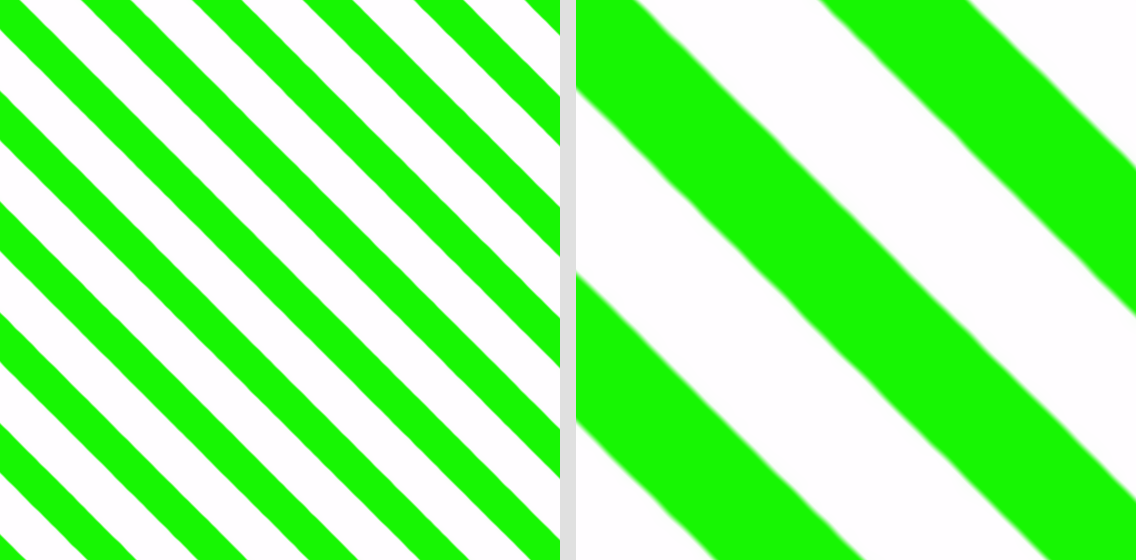
Left, the full canvas; right, a detail of the centre.
This pattern is drawn by a Shadertoy shader. Its source:

```glsl
const vec3 WHITE = vec3(1.0, 0.993, 1.0);
const vec3 GREEN = vec3(0.09, 0.965, 0.01);
const float PERIOD = 0.1979;      // stripe spacing along the x axis
const float STRIPE_WIDTH = 0.0885; // stripe width along the x axis
const float OFFSET = -0.0085;     // stripe centre relative to the diagonal
const float SOFTNESS = 0.0024;    // half width of the blurred edge
const float WOBBLE = 0.0005;      // unevenness of the edges

float hash(vec2 p) {
    p = fract(p * vec2(0.1031, 0.1137));
    p += dot(p, p.yx + 33.33);
    return fract((p.x + p.y) * p.x * 7.13);
}

float valueNoise(vec2 p) {
    vec2 cell = floor(p);
    vec2 f = fract(p);
    f = f * f * (3.0 - 2.0 * f);
    return mix(mix(hash(cell), hash(cell + vec2(1, 0)), f.x),
               mix(hash(cell + vec2(0, 1)), hash(cell + vec2(1, 1)), f.x), f.y);
}

// Signed distance to the nearest falling 45 degree stripe, negative inside
float stripeDistance(vec2 p, float period, float width, float offset) {
    float across = p.x + p.y - 1.0 - offset;
    float fromCentre = abs(fract(across / period + 0.5) - 0.5) * period;
    return (fromCentre - 0.5 * width) * sqrt(0.5);
}

void mainImage(out vec4 fragColor, in vec2 fragCoord) {
    vec2 uv = fragCoord / iResolution.xy;
    float pixel = 1.0 / min(iResolution.x, iResolution.y);

    // Stripes with slightly uneven edges
    float d = stripeDistance(uv, PERIOD, STRIPE_WIDTH, OFFSET);
    d += (valueNoise(uv * 70.0) - 0.5) * 2.0 * WOBBLE;
    float edge = max(SOFTNESS, 0.75 * pixel);
    float ink = 1.0 - smoothstep(-edge, edge, d);

    // Faint, patchy tint beside each edge
    float halo = exp(-abs(d) / 0.003) * valueNoise(uv * 110.0) * 0.06;
    ink = max(ink, halo);

    fragColor = vec4(mix(WHITE, GREEN, ink), 1.0);
}
```
